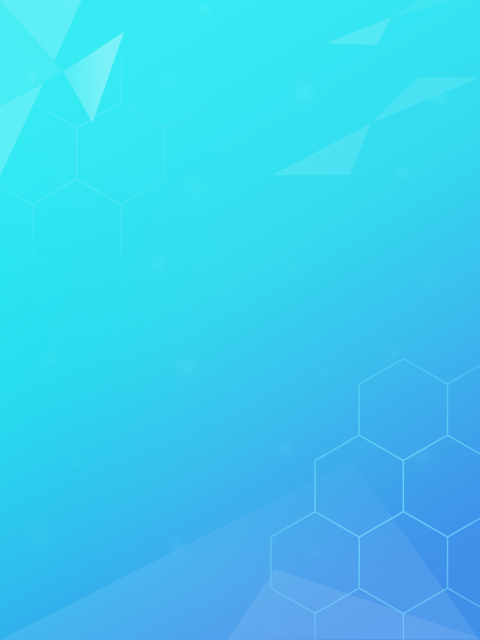
This background is drawn by a WebGL 1 fragment shader. Its source:

```glsl
precision highp float;

uniform vec2 u_resolution;

// The design space is 3 wide by 4 high, origin at the lower left.
const vec2 DESIGN = vec2(3.0, 4.0);

const vec3 SKY_TOP  = vec3(0.21, 0.92, 0.955);
const vec3 SKY_MID  = vec3(0.20, 0.845, 0.935);
const vec3 SKY_LOW  = vec3(0.235, 0.72, 0.93);
const vec3 SKY_DEEP = vec3(0.25, 0.565, 0.915);
const vec3 LINE_COLOR = vec3(0.48, 0.92, 1.0);
const vec3 GLOW_COLOR = vec3(0.62, 0.97, 1.0);

const float SKY_SLANT = 0.45;
const float APOTHEM = 0.276;
const float LINE_HALF = 0.004;
const vec2 LEFT_APEX   = vec2(0.479, 2.5625);
const vec2 LEFT_FOCUS  = vec2(0.48, 3.01);
const vec2 RIGHT_APEX  = vec2(2.521, 1.44);
const vec2 RIGHT_FOCUS = vec2(2.52, 0.81);
const int SPARKS = 24;

float hash(float n) {
  return fract(sin(n * 12.9898) * 43758.547);
}

vec3 sky(vec2 uv) {
  float t = 1.0 - uv.y + SKY_SLANT * uv.x;
  vec3 c = mix(SKY_TOP, SKY_MID, smoothstep(0.15, 0.82, t));
  c = mix(c, SKY_LOW, smoothstep(0.6, 1.04, t));
  c = mix(c, SKY_DEEP, smoothstep(0.88, 1.34, t));
  // The left side is slightly more saturated below the top
  c.r -= 0.045 * (1.0 - smoothstep(0.0, 0.5, uv.x)) * smoothstep(0.15, 0.5, 1.0 - uv.y);
  return c;
}

// Signed distance to the line a-b
float edge(vec2 p, vec2 a, vec2 b) {
  vec2 d = normalize(b - a);
  return d.x * (p.y - a.y) - d.y * (p.x - a.x);
}

// Coverage of a triangle with corners in either order
float triangle(vec2 p, vec2 a, vec2 b, vec2 c, float px) {
  float turn = sign(edge(c, a, b));
  float d = min(edge(p, a, b) * turn, min(edge(p, b, c) * turn, edge(p, c, a) * turn));
  return smoothstep(-0.6 * px, 0.6 * px, d);
}

// Outlines of a hexagon cluster that widens down and to the right of its apex cell
float hexCluster(vec2 q, float rows, float px) {
  float lines = 0.0;
  for (int r = 0; r < 4; r++) {
    float row = float(r);
    if (row >= rows) break;
    float start = -APOTHEM * min(row, 4.0 - row);
    for (int c = 0; c < 4; c++) {
      vec2 center = vec2(start + 2.0 * APOTHEM * float(c), -1.73205 * APOTHEM * row);
      vec2 h = abs(q - center);
      float d = abs(max(h.x, dot(h, vec2(0.5, 0.866025))) - APOTHEM);
      lines = max(lines, 1.0 - smoothstep(LINE_HALF - 0.5 * px, LINE_HALF + 0.7 * px, d));
    }
  }
  return lines;
}

float fade(vec2 p, vec2 focus, float rate) {
  vec2 d = p - focus;
  return exp(-rate * dot(d, d));
}

// Soft round lights spread by a low-discrepancy sequence
float sparks(vec2 p) {
  float sum = 0.0;
  for (int i = 0; i < SPARKS; i++) {
    float n = float(i) + 1.0;
    vec2 center = fract(n * vec2(0.7549, 0.5698) + 0.31) * DESIGN;
    float radius = mix(0.025, 0.07, hash(n));
    float power = mix(0.05, 0.18, hash(n + 40.0)) * mix(0.4, 1.0, center.y / DESIGN.y);
    sum += power * fade(p, center, 1.0 / (radius * radius));
  }
  return sum;
}

void main() {
  vec2 uv = gl_FragCoord.xy / u_resolution;
  vec2 p = uv * DESIGN;
  float px = DESIGN.y / u_resolution.y;
  vec3 color = sky(uv);

  // Large translucent planes along the bottom
  float plane = triangle(p, vec2(0.0), vec2(2.2, 1.12), vec2(3.0, 0.0), px);
  float veil = plane * mix(0.085, 0.025, smoothstep(0.3, 1.12, p.y));
  veil += 0.08 * triangle(p, vec2(1.417, 0.0), vec2(1.72, 0.443), vec2(3.0, 0.01), px);

  // Folded shards at the upper left
  veil += 0.20 * triangle(p, vec2(-0.02, 4.02), vec2(0.52, 4.02), vec2(0.339, 3.62), px);
  veil += 0.20 * triangle(p, vec2(-0.01, 3.33), vec2(0.271, 3.479), vec2(-0.01, 2.88), px);
  veil += 0.09 * triangle(p, vec2(-0.01, 4.01), vec2(0.396, 3.552), vec2(-0.01, 3.33), px);
  veil += mix(0.18, 0.34, smoothstep(0.4, 0.7, p.x))
    * triangle(p, vec2(0.776, 3.802), vec2(0.396, 3.552), vec2(0.578, 3.234), px);

  // Paired shards at the upper right
  veil += 0.15 * triangle(p, vec2(2.031, 3.729), vec2(2.448, 3.891), vec2(2.354, 3.719), px);
  veil += 0.06 * triangle(p, vec2(2.448, 3.891), vec2(2.604, 4.0), vec2(2.84, 4.0), px);
  veil += 0.12 * triangle(p, vec2(1.703, 2.906), vec2(2.318, 3.229), vec2(2.188, 2.906), px);
  veil += 0.10 * triangle(p, vec2(2.318, 3.229), vec2(2.609, 3.516), vec2(3.0, 3.516), px);
  color = mix(color, vec3(1.0), veil);

  // Hexagon lattices; the left one is turned half around
  float left = hexCluster(LEFT_APEX - p, 3.0, px) * fade(p, LEFT_FOCUS, 2.5);
  float right = hexCluster(p - RIGHT_APEX, 4.0, px) * fade(p, RIGHT_FOCUS, 0.9);
  color = mix(color, LINE_COLOR, 0.38 * left + 0.65 * right);

  color = mix(color, GLOW_COLOR, sparks(p));
  gl_FragColor = vec4(color, 1.0);
}
```
